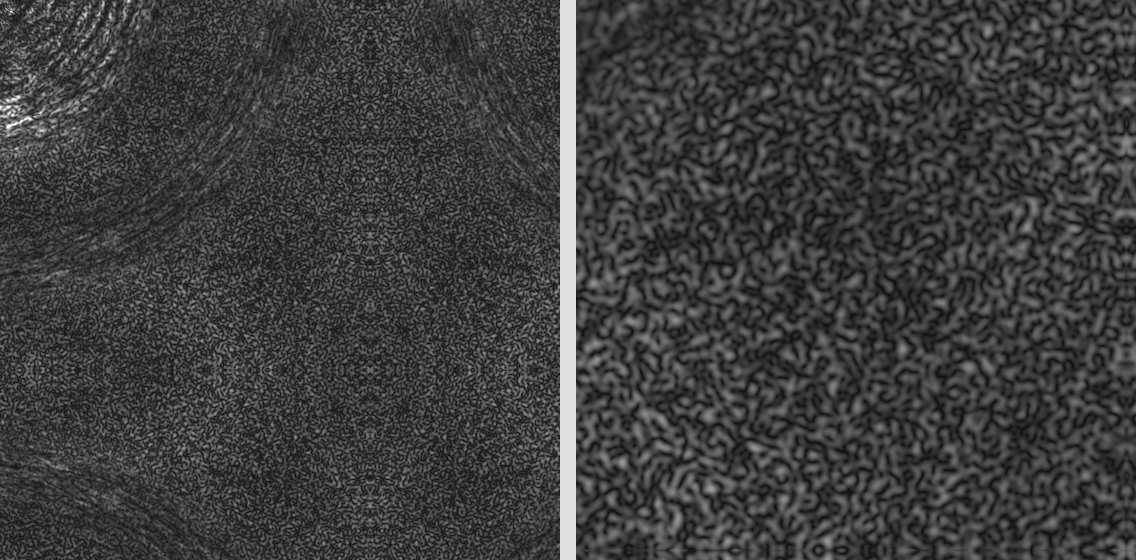
Left, the full canvas; right, a detail of the centre.
This texture is drawn by a Shadertoy shader. Its source:

```glsl
const vec2 MIRROR_CENTER = vec2(0.661, 0.339);
const vec2 ARC_CENTER = vec2(0.72, 0.74);
const float GRAIN_SCALE = 122.0;
const float BLACK_LEVEL = 0.055;
const float GRAIN_GAIN = 0.64;

vec2 gradientAt(vec2 cell) {
    vec3 h = fract(cell.xyx * vec3(0.1031, 0.1030, 0.0973));
    h += dot(h, h.yzx + 33.33);
    float angle = 6.28318 * fract((h.x + h.y) * h.z);
    return vec2(cos(angle), sin(angle));
}

float gradientNoise(vec2 p) {
    vec2 cell = floor(p);
    vec2 f = p - cell;
    vec2 u = f * f * f * (f * (f * 6.0 - 15.0) + 10.0);
    vec2 e = vec2(1.0, 0.0);
    float a = dot(gradientAt(cell), f);
    float b = dot(gradientAt(cell + e.xy), f - e.xy);
    float c = dot(gradientAt(cell + e.yx), f - e.yx);
    float d = dot(gradientAt(cell + e.xx), f - e.xx);
    return mix(mix(a, b, u.x), mix(c, d, u.x), u.y);
}

vec2 rotate(vec2 p, float angle) {
    float c = cos(angle), s = sin(angle);
    return vec2(c * p.x - s * p.y, s * p.x + c * p.y);
}

// Magnitude of a two-part noise field: pale grains with dark seams
float speckle(vec2 p) {
    float realPart = gradientNoise(rotate(p, 0.45) + 71.3);
    float imagPart = gradientNoise(rotate(p, 1.27) + 213.7);
    return length(vec2(realPart, imagPart));
}

float glow(vec2 p, vec2 center, vec2 size) {
    vec2 d = (p - center) / size;
    return exp(-dot(d, d));
}

// Soft light and dark patches in mirrored space
float patches(vec2 q) {
    float light = 0.20 * glow(q, vec2(0.24, 0.0), vec2(0.09, 0.10))
                + 0.18 * glow(q, vec2(0.0, 0.27), vec2(0.10, 0.09))
                + 0.25 * glow(q, vec2(0.62, 0.0), vec2(0.06, 0.05))
                + 0.22 * glow(q, vec2(0.37, 0.13), vec2(0.09, 0.05));
    float dark = 0.20 * glow(q, vec2(0.15, 0.22), vec2(0.09, 0.09))
               + 0.18 * glow(q, vec2(0.36, 0.0), vec2(0.07, 0.05))
               + 0.22 * glow(q, vec2(0.52, 0.29), vec2(0.12, 0.05))
               + 0.22 * glow(q, vec2(0.40, 0.48), vec2(0.08, 0.12));
    return 1.0 + light - dark + 0.22 * gradientNoise(q * 9.0 + 5.0);
}

// Strength of the arcs: a corner fan and a fainter outer band
float arcStrength(float radius) {
    float fan = smoothstep(0.44, 0.28, radius);
    float band = exp(-pow((radius - 0.57) / 0.07, 2.0));
    return fan + 0.55 * band;
}

void mainImage(out vec4 fragColor, in vec2 fragCoord) {
    vec2 uv = fragCoord / iResolution.xy;
    vec2 q = abs(uv - MIRROR_CENTER);

    // Polar frame around the arc center
    vec2 toCenter = ARC_CENTER - q;
    float radius = length(toCenter);
    float angle = atan(toCenter.y, toCenter.x);
    float arcs = arcStrength(radius);

    // Round grains blend into grains drawn out along the arcs
    float roundGrain = speckle(q * GRAIN_SCALE);
    float arcGrain = speckle(vec2(radius * GRAIN_SCALE, angle * 24.0));
    float grain = mix(roundGrain, arcGrain, clamp(arcs, 0.0, 0.75));

    // Long bright and dark streaks
    float streak = gradientNoise(vec2(radius * 95.0, angle * 5.0) + 17.0);
    float streaks = exp(1.7 * arcs * streak);

    // Highlight near the left edge, only on the upper fan
    float hotSpot = glow(uv, vec2(0.02, 0.77), vec2(0.13, 0.07));
    float fanLight = 0.22 * smoothstep(0.42, 0.30, radius);
    float light = patches(q) * streaks * (1.0 + 0.75 * hotSpot + fanLight);

    float gray = BLACK_LEVEL + GRAIN_GAIN * grain * light;
    fragColor = vec4(vec3(clamp(gray, 0.0, 1.0)), 1.0);
}
```
